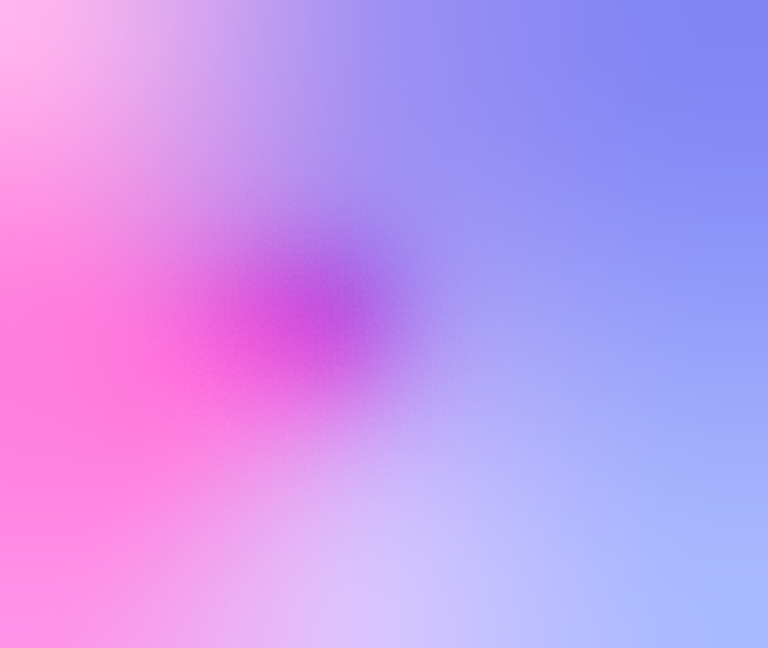
Write a WebGL 2 fragment shader that draws this background.

```glsl
#version 300 es
precision highp float;
// Soft pink-to-blue backdrop with a violet teardrop glow near the centre.
// Three vertical colour ramps are blended across the canvas, then a lopsided
// Gaussian absorbs green light, and fine gradient noise adds a faint grain.

uniform vec2 u_resolution;
out vec4 fragColor;

const vec3 BLUSH = vec3(1.00, 0.71, 0.93);
const vec3 HOT_PINK = vec3(1.00, 0.50, 0.87);
const vec3 ORCHID = vec3(1.00, 0.58, 0.92);
const vec3 VIOLET = vec3(0.64, 0.57, 0.95);
const vec3 LAVENDER = vec3(0.87, 0.78, 1.00);
const vec3 INDIGO = vec3(0.50, 0.52, 0.96);
const vec3 SKY = vec3(0.66, 0.73, 1.00);

// Pseudo-random unit gradient for a lattice cell
vec2 hashGradient(vec2 cell) {
    float angle = 6.2832 * fract(sin(dot(cell, vec2(127.1, 311.7))) * 43758.5);
    return vec2(cos(angle), sin(angle));
}

float gradientNoise(vec2 p) {
    vec2 cell = floor(p);
    vec2 f = fract(p);
    vec2 e = vec2(0.0, 1.0);
    vec2 w = f * f * f * (f * (f * 6.0 - 15.0) + 10.0);
    float a = dot(hashGradient(cell), f);
    float b = dot(hashGradient(cell + e.yx), f - e.yx);
    float c = dot(hashGradient(cell + e.xy), f - e.xy);
    float d = dot(hashGradient(cell + e.yy), f - e.yy);
    return mix(mix(a, b, w.x), mix(c, d, w.x), w.y);
}

// Gaussian with separate widths on each side of its centre
float lopsidedGlow(vec2 offset, vec2 negativeWidth, vec2 positiveWidth) {
    vec2 q = offset / mix(negativeWidth, positiveWidth, step(0.0, offset));
    return exp(-dot(q, q));
}

// Pink left side, brightest just below mid height
vec3 leftRamp(float h) {
    vec3 c = mix(HOT_PINK, BLUSH, smoothstep(0.48, 1.0, h));
    return mix(ORCHID, c, smoothstep(-0.05, 0.4, h));
}

// Left, middle and right ramps blended along x
vec3 backdrop(vec2 uv) {
    vec3 middle = mix(LAVENDER, VIOLET, smoothstep(0.05, 0.85, uv.y));
    vec3 right = mix(SKY, INDIGO, smoothstep(0.0, 1.0, uv.y));
    float bulge = (uv.y - 0.32) / 0.22;
    float pinkReach = 0.14 * exp(-bulge * bulge);
    vec3 c = mix(leftRamp(uv.y), middle, smoothstep(pinkReach, 0.55, uv.x));
    return mix(c, right, smoothstep(0.35, 0.95, uv.x));
}

void main() {
    vec2 uv = gl_FragCoord.xy / u_resolution;
    vec3 color = backdrop(uv);

    // Teardrop glow: magenta toward the lower left, bluer at the upper right
    vec2 offset = uv - vec2(0.42, 0.5);
    float glow = lopsidedGlow(offset, vec2(0.19, 0.165), vec2(0.125, 0.15));
    float warmth = 0.02 + dot(offset, vec2(-0.375, -0.525));
    color += glow * vec3(warmth, -0.30, -0.08);

    // Grain, strongest around the glow
    vec2 grainPoint = uv * vec2(1.0, u_resolution.y / u_resolution.x) * 210.0;
    float halo = lopsidedGlow(offset, vec2(0.32), vec2(0.25));
    color += gradientNoise(grainPoint) * 0.022 * halo;

    fragColor = vec4(clamp(color, 0.0, 1.0), 1.0);
}
```
